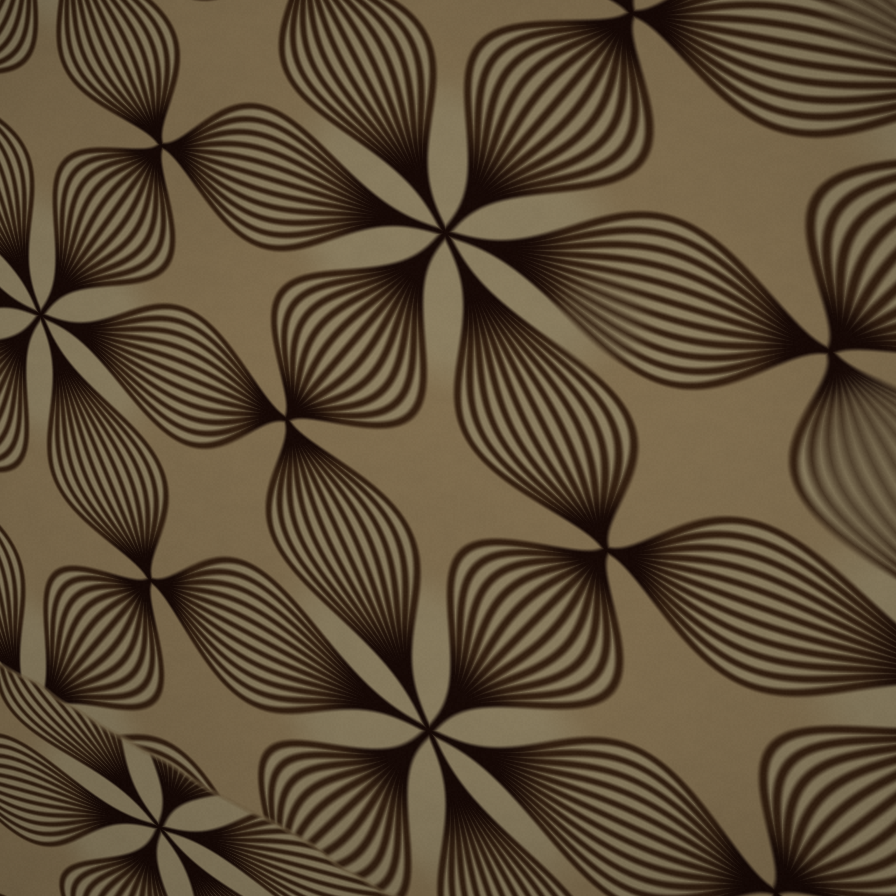
This pattern is drawn by a WebGL 2 fragment shader. Its source:

```glsl
#version 300 es
precision highp float;
// Tan wall of six-petal flowers, joined by fanned bundles of dark lines, seen at a slant.

uniform vec2 u_resolution;
out vec4 fragColor;

float hash(vec2 p) {
    vec3 h = fract(vec3(p.xyx) * 0.1031);
    h += dot(h, h.yzx + 33.33);
    return fract((h.x + h.y) * h.z);
}

float valueNoise(vec2 p) {
    vec2 i = floor(p), f = fract(p);
    f = f * f * (3.0 - 2.0 * f);
    return mix(mix(hash(i), hash(i + vec2(1, 0)), f.x),
               mix(hash(i + vec2(0, 1)), hash(i + vec2(1, 1)), f.x), f.y);
}

// Soft elliptical spot: 1 at its centre, 0 outside
float spot(vec2 p, vec2 centre, vec2 radii) {
    return smoothstep(1.0, 0.35, length((p - centre) / radii));
}

// Undo the perspective, giving a plane where hubs form a unit triangular lattice
vec2 toLattice(vec2 p) {
    p += vec2(0.034, 0.048) * max(0.0, (p.x - 0.48) / 0.39) * max(0.0, (p.y - 0.39) / 0.6);
    mat3 view = mat3(0.441, -0.173, -0.232, -0.012, 0.566, 0.0125, 0.497, 0.260, 1.0);
    vec3 h = inverse(view) * vec3(p, 1.0);
    vec2 uv = h.xy / h.z;
    return vec2(uv.x - 0.5 * uv.y, 0.866 * uv.y);
}

vec3 flowerWall(vec2 p, float haze) {
    // Nearest hub of the lattice
    vec2 q = toLattice(p);
    vec2 period = vec2(1.0, 1.7320508);
    vec2 a = mod(q, period) - 0.5 * period;
    vec2 b = mod(q - 0.5 * period, period) - 0.5 * period;
    vec2 cell = dot(a, a) < dot(b, b) ? a : b;

    // Fold six sectors into one; its axis runs from the hub to a cell corner
    float radius = length(cell);
    float angle = atan(cell.x, cell.y);
    angle -= 1.0471976 * round(angle / 1.0471976);
    float across = radius * sin(angle);
    float s = clamp(radius * cos(angle) / 0.57735, 0.001, 0.999);

    // Leaf outline and the eleven lines that share its profile
    float halfWidth = 0.148 * pow(s / 0.61, 3.0) * pow((1.0 - s) / 0.39, 1.9);
    halfWidth = max(halfWidth, 0.0001);
    float strand = clamp(round(5.0 * across / halfWidth), -5.0, 5.0) / 5.0;
    float slope = strand * halfWidth * (3.0 / s - 1.9 / (1.0 - s)) / 0.57735;
    float lineDistance = abs(across - strand * halfWidth) / sqrt(1.0 + slope * slope);
    float soft = max(0.0048, 1.2 / u_resolution.y) + 0.013 * haze;
    float cover = 1.0 - smoothstep(0.0063 - soft, 0.0063 + soft, lineDistance);

    // Paler inside leaves and petals, blacker where lines crowd together
    float leaf = smoothstep(0.006, -0.006, abs(across) - halfWidth);
    float petal = smoothstep(0.34, 0.22, radius);
    vec3 ground = mix(vec3(0.475, 0.405, 0.29), vec3(0.51, 0.46, 0.35), max(leaf, petal));
    vec3 ink = mix(vec3(0.18, 0.105, 0.05), vec3(0.07, 0.02, 0.01), smoothstep(0.085, 0.025, halfWidth));
    ink = mix(ink, vec3(0.27, 0.21, 0.14), 0.7 * haze);
    return mix(ground, ink, 0.97 * cover);
}

void main() {
    vec2 p = gl_FragCoord.xy / u_resolution;
    p.y = 1.0 - p.y;

    // Out-of-focus patches near the right side
    float haze = spot(p, vec2(0.99, 0.53), vec2(0.12, 0.14));
    haze = max(haze, 0.7 * spot(p, vec2(1.0, 0.0), vec2(0.1, 0.08)));
    haze = max(haze, 0.35 * spot(p, vec2(0.67, 0.36), vec2(0.07, 0.07)));
    vec3 color = flowerWall(p, haze);

    // Turned strip of the wall below a slanting seam
    vec2 turned = mat2(0.95, 0.31, -0.31, 0.95) * (p - vec2(0.178, 0.924)) + vec2(0.035, 0.803);
    float seam = p.y - 0.742 - 0.588 * p.x + 0.008 * (valueNoise(p * 26.0) - 0.5);
    color = mix(color, flowerWall(turned, 0.0), smoothstep(-0.002, 0.002, seam));
    color = mix(color, vec3(0.43, 0.36, 0.25), 0.5 * smoothstep(0.005, 0.001, abs(seam)));

    // Uneven light, mottling and fine grain
    float light = 1.03 - 0.3 * dot(p - vec2(0.55, 0.45), p - vec2(0.55, 0.45));
    light *= 0.97 + 0.05 * valueNoise(p * 5.0) + 0.02 * valueNoise(p * vec2(60.0, 90.0));
    color = color * light + 0.012 * (hash(floor(p * 512.0)) - 0.5);
    fragColor = vec4(color, 1.0);
}
```
